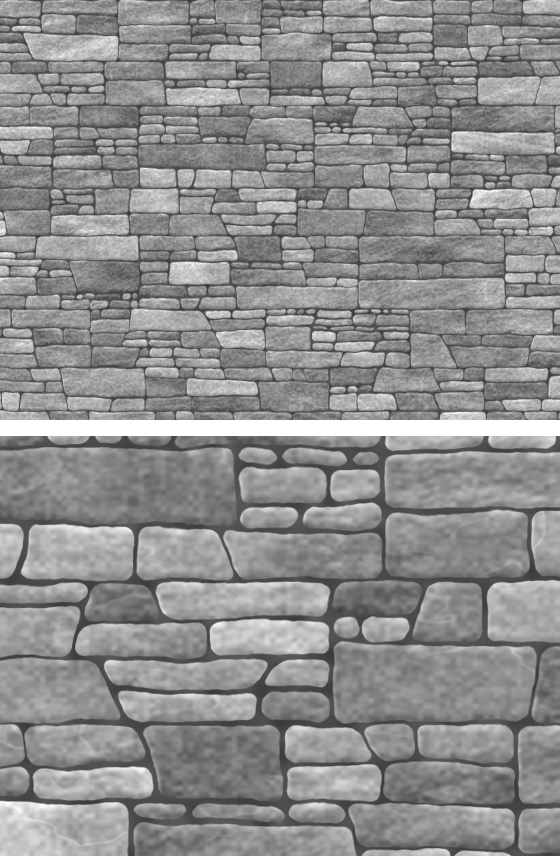
Top, the full canvas; bottom, a detail of the centre.
A Shadertoy shader for this texture:

```glsl
// Dry-stacked ledge stone wall in grey: staggered panels are split again and
// again into slabs, whose edge distances give the dark joints and lit rims.
// Fractal noise, lit from above, adds chipped relief, veins and grain.

const float BAND_HEIGHT = 0.145;   // all lengths are in canvas heights
const float PANEL_WIDTH = 0.41;
const float EDGE_WOBBLE = 0.0045;
const float JOINT_WIDTH = 0.0013;
const float CORNER_RADIUS = 0.010;
const float JOINT_TONE = 0.23;
const float DARK_STONE = 0.47;
const float LIGHT_STONE = 0.70;
const float RELIEF = 0.85;
const float GRAIN = 0.13;
const vec2 LIGHT_STEP = vec2(-0.0015, 0.0035);

struct Stone {
    float id;
    vec4 gap;   // distance to the left, bottom, right and top edge
};

float hash(vec2 p) {
    return fract(sin(dot(p, vec2(127.1, 311.7))) * 43758.5453);
}

float noise(vec2 p) {
    vec2 i = floor(p), f = fract(p);
    f = f * f * (3.0 - 2.0 * f);
    return mix(mix(hash(i), hash(i + vec2(1, 0)), f.x),
               mix(hash(i + vec2(0, 1)), hash(i + vec2(1, 1)), f.x), f.y);
}

float fbm(vec2 p) {
    float sum = 0.0, amp = 0.5;
    for (int i = 0; i < 5; i++) {
        sum += amp * noise(p);
        p = mat2(1.6, 1.2, -1.2, 1.6) * p + 7.3;
        amp *= 0.54;
    }
    return sum;
}

// Irregular grid line number i
float gridLine(float i, float seed) {
    return i + 0.4 * (hash(vec2(i, seed)) - 0.5);
}

// Index of the irregular interval that holds x
float interval(float x, float seed) {
    float i = floor(x);
    if (x < gridLine(i, seed)) return i - 1.0;
    return x > gridLine(i + 1.0, seed) ? i + 1.0 : i;
}

Stone findStone(vec2 p) {
    // Starting block: one panel of one band
    float band = interval(p.y / BAND_HEIGHT, 5.0);
    float shift = hash(vec2(band, 9.0));
    float panel = interval(p.x / PANEL_WIDTH + shift, band);
    vec2 lo = vec2((gridLine(panel, band) - shift) * PANEL_WIDTH,
                   gridLine(band, 5.0) * BAND_HEIGHT);
    vec2 hi = vec2((gridLine(panel + 1.0, band) - shift) * PANEL_WIDTH,
                   gridLine(band + 1.0, 5.0) * BAND_HEIGHT);
    vec4 gap = vec4(p - lo, hi - p);
    float id = hash(vec2(panel, band) + 0.37);

    // Split long blocks upright and tall ones level, with slightly tilted cuts
    for (int i = 0; i < 7; i++) {
        vec2 size = hi - lo, mid = 0.5 * (lo + hi);
        float choice = hash(vec2(id * 61.0, 1.0));
        bool upright = size.x > size.y * mix(2.5, 6.5, choice);
        if (!upright && size.y < mix(0.030, 0.092, hash(vec2(id * 47.0, 2.0)))) break;
        float ratio = mix(0.27, 0.73, hash(vec2(id * 53.0, 3.0)));
        float tilt = 2.0 * hash(vec2(id * 71.0, 4.0)) - 1.0;
        vec2 cut = mix(lo, hi, ratio);
        float side;
        if (upright) {
            side = p.x - cut.x - 0.55 * tilt * tilt * tilt * (p.y - mid.y);
            if (side > 0.0) { lo.x = cut.x; gap.x = side; }
            else { hi.x = cut.x; gap.z = -side; }
        } else {
            side = p.y - cut.y - 0.03 * tilt * (p.x - mid.x);
            if (side > 0.0) { lo.y = cut.y; gap.y = side; }
            else { hi.y = cut.y; gap.w = -side; }
        }
        id = hash(vec2(id * 83.0, side > 0.0 ? 5.0 : 6.0));
    }
    return Stone(id, gap);
}

// Surface tone: mottling, strata, relief and veins in the stone's own space
float stoneTone(vec2 p, float id) {
    float tilt = 0.5 * (hash(vec2(id * 31.0, 7.0)) - 0.5);
    mat2 turn = mat2(cos(tilt), sin(tilt), -sin(tilt), cos(tilt));
    mat2 scale = mat2(12.0, 0.0, 0.0, 21.0);
    vec2 q = scale * turn * p + id * 90.0;
    float rough = mix(0.5, 1.4, hash(vec2(id * 29.0, 8.0)));
    float layered = smoothstep(0.6, 1.0, hash(vec2(id * 37.0, 9.0)));
    float height = fbm(q);
    float slope = height - fbm(q + scale * turn * LIGHT_STEP);
    float vein = smoothstep(0.025, 0.0, abs(fbm(q * 0.6 + 31.0) - 0.5));
    float tone = mix(DARK_STONE, LIGHT_STONE, hash(vec2(id * 43.0, 10.0)));
    tone += 0.10 * step(0.92, hash(vec2(id * 59.0, 11.0)));
    tone += 0.32 * (height - 0.48) + RELIEF * rough * slope;
    tone += 0.16 * layered * (noise(q * vec2(0.7, 6.0)) - 0.5);
    return tone + 0.11 * vein * noise(q * 1.7);
}

void mainImage(out vec4 fragColor, in vec2 fragCoord) {
    vec2 p = fragCoord / iResolution.y;
    float blur = 1.0 / iResolution.y;

    // Uneven outlines
    vec2 wobble = vec2(fbm(p * 24.0), fbm(p * 24.0 + 50.0)) - 0.48;
    Stone s = findStone(p + 2.0 * EDGE_WOBBLE * wobble);

    // Rounded edge distance and joint
    vec2 nearest = min(s.gap.xy, s.gap.zw);
    float edge = CORNER_RADIUS - length(max(CORNER_RADIUS - nearest, 0.0));
    float joint = JOINT_WIDTH * (0.4 + 1.6 * noise(p * 19.0));
    float cover = smoothstep(joint - blur, joint + blur, edge);

    // Chipped bright rims above, shade below
    float tone = stoneTone(p, s.id);
    float chips = noise(p * 75.0);
    tone += 0.22 * chips * smoothstep(0.009, 0.002, min(s.gap.w, s.gap.x * 1.5));
    tone -= 0.13 * smoothstep(0.011, 0.0, s.gap.y);
    tone += GRAIN * (noise(p * 230.0) - 0.5);

    tone = mix(JOINT_TONE + 0.12 * chips, tone, cover);
    fragColor = vec4(vec3(clamp(tone, 0.0, 1.0)), 1.0);
}
```
